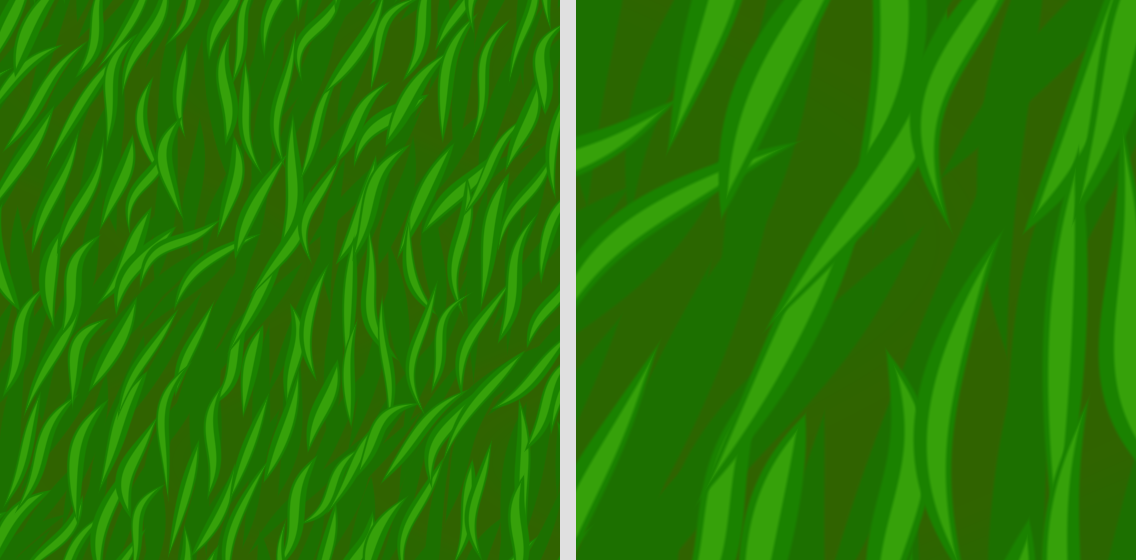
Left: the whole. Right: its middle third, enlarged.
Reproduce this pattern procedurally as a Shadertoy shader.

```glsl
// Dense meadow of curved two-tone grass blades over darker shadow blades.

const float PI = 3.14159;
const vec3 SOIL_DARK = vec3(0.19, 0.39, 0.0);
const vec3 SOIL_LIGHT = vec3(0.17, 0.40, 0.0);
const vec3 SHADOW_GREEN = vec3(0.11, 0.44, 0.0);
const vec3 BODY_GREEN = vec3(0.10, 0.51, 0.0);
const vec3 CORE_GREEN = vec3(0.21, 0.63, 0.04);

vec3 hash3(vec2 p, float seed) {
    vec3 q = fract(p.xyx * vec3(0.1031, 0.1030, 0.0973) + seed * 0.173);
    q += dot(q, q.yxz + 33.33);
    return fract((q.xxy + q.yzz) * q.zyx);
}

// Layered sines: neighbouring blades share a lean, mostly to the right.
float leanField(vec2 p) {
    float broad = sin(9.0 * p.x + 2.0 * sin(8.0 * p.y + 1.0));
    float fine = sin(15.0 * p.y - 7.0 * p.x + 2.5);
    return 0.33 + 0.27 * broad + 0.23 * fine;
}

vec2 rotateToLean(vec2 p, float lean) {
    float c = cos(lean), s = sin(lean);
    return vec2(c * p.x - s * p.y, s * p.x + c * p.y);
}

// Half width along the blade, t from -1 (root) to 1 (tip); negative outside.
float taper(float t, float skew) {
    t = clamp(t, -1.5, 1.5);
    return (1.0 - t * t) * (1.0 + skew * t);
}

// Signed offset from the curved spine, corrected for its slope.
float spineOffset(vec2 p, float halfLength, float bow, float wave) {
    float t = clamp(p.y / halfLength, -1.5, 1.5);
    float spine = bow * (1.0 - t * t) + wave * sin(PI * t);
    float slope = (wave * PI * cos(PI * t) - 2.0 * bow * t) / halfLength;
    return (p.x - spine) * inversesqrt(1.0 + slope * slope);
}

float coverage(float distanceToEdge, float blur) {
    return 1.0 - smoothstep(-blur, blur, distanceToEdge);
}

// Paints one blade: a pointed body with a narrower core set to one side.
vec3 paintBlade(vec3 color, vec2 p, vec2 halfSize, vec3 shape, float curl,
                vec3 bodyColor, vec3 coreColor, float blur) {
    float bow = curl * (shape.x - 0.68) * 0.046;
    float wave = curl * (shape.y - 0.5) * 0.022;
    float skew = 0.8 * (shape.z - 0.5);
    float side = shape.y < 0.5 ? -0.2 : 0.2;
    float t = p.y / halfSize.y;
    float x = spineOffset(p, halfSize.y, bow, wave);

    float body = abs(x) - halfSize.x * taper(t, skew);
    float coreCentre = side * halfSize.x * max(taper(t, skew), 0.0);
    float core = abs(x - coreCentre) - 0.53 * halfSize.x * taper(t / 0.86, skew);

    color = mix(color, bodyColor, coverage(body, blur));
    return mix(color, coreColor, coverage(core, blur));
}

// Scatters blades over a jittered grid whose columns slide vertically.
vec3 paintLayer(vec3 color, vec2 uv, vec2 cell, vec2 halfSize, float curl,
                float leanJitter, float seed, vec3 bodyColor, vec3 coreColor,
                float blur) {
    float column = floor(uv.x / cell.x);
    for (int i = -3; i <= 3; i++) {
        float cx = column + float(i);
        float slide = hash3(vec2(cx, 7.0), seed).x;
        float row = floor(uv.y / cell.y - slide);
        for (int j = 1; j >= -1; j--) {
            vec2 id = vec2(cx, row + float(j));
            vec3 place = hash3(id + 19.0, seed);
            vec3 shape = hash3(id + 53.0, seed + 1.0);
            vec3 scale = hash3(id + 87.0, seed + 2.0);

            vec2 jitter = (place.xy - 0.5) * vec2(0.5, 0.4);
            vec2 centre = (id + vec2(0.5, 0.5 + slide) + jitter) * cell;
            float lean = leanField(centre) + leanJitter * (place.z - 0.5);
            vec2 size = halfSize * (vec2(0.75, 0.8) + vec2(0.5, 0.4) * scale.xy);
            vec2 p = rotateToLean(uv - centre, lean);
            color = paintBlade(color, p, size, shape, curl,
                               bodyColor, coreColor, blur);
        }
    }
    return color;
}

void mainImage(out vec4 fragColor, in vec2 fragCoord) {
    vec2 uv = fragCoord / iResolution.y;
    float blur = max(0.9 / iResolution.y, 0.0014);

    // Soil with a faint drift of tone
    float drift = 0.5 + 0.5 * sin(11.0 * uv.x + 3.0 * sin(9.0 * uv.y));
    vec3 color = mix(SOIL_DARK, SOIL_LIGHT, smoothstep(0.2, 0.7, drift));

    // Flat, straighter shadow blades behind
    color = paintLayer(color, uv, vec2(0.0625, 0.17), vec2(0.0155, 0.145),
                       0.6, 0.5, 3.0, SHADOW_GREEN, SHADOW_GREEN, blur);

    // Bright curled blades in front
    color = paintLayer(color, uv, vec2(0.0605, 0.152), vec2(0.0136, 0.104),
                       1.0, 0.28, 11.0, BODY_GREEN, CORE_GREEN, blur);

    fragColor = vec4(color, 1.0);
}
```
